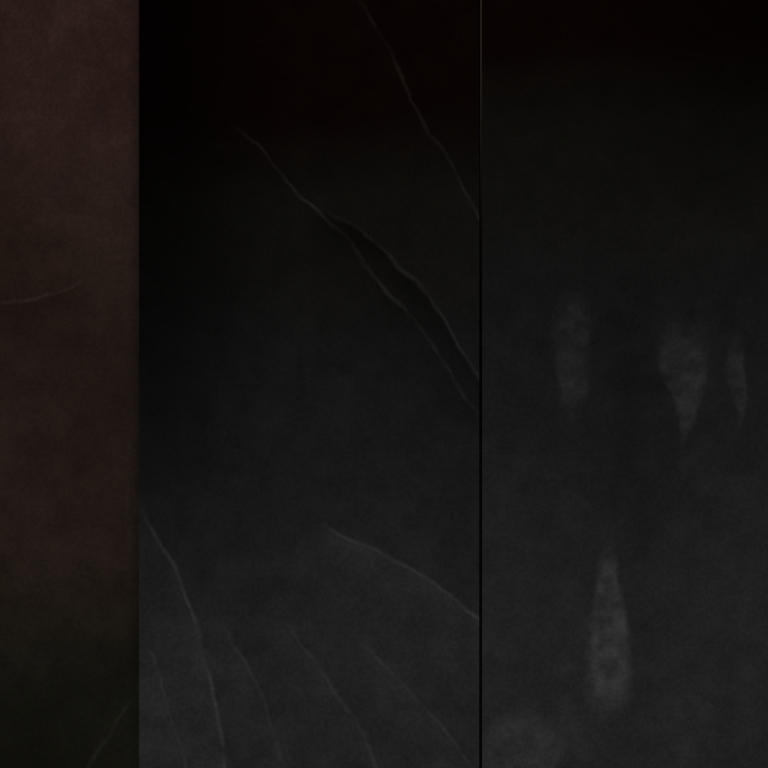
Reproduce this texture procedurally as a Shadertoy shader.

```glsl
// Dark slate cladding: one brown panel at the left and two charcoal panels,
// lit from below and split by vertical joints. Warped fractal noise gives the
// mottling; bent segments give cleft veins, tapered spots give pale scuffs.

float hash(vec2 p) {
    vec3 q = fract(p.xyx * vec3(0.1031, 0.1030, 0.0973));
    q += dot(q, q.yzx + 33.33);
    return fract((q.x + q.y) * q.z);
}

float noise(vec2 p) {
    vec2 i = floor(p), f = fract(p);
    f = f * f * (3.0 - 2.0 * f);
    return mix(mix(hash(i), hash(i + vec2(1, 0)), f.x),
               mix(hash(i + vec2(0, 1)), hash(i + vec2(1, 1)), f.x), f.y);
}

float fbm(vec2 p) {
    float sum = 0.0, amp = 0.5;
    for (int i = 0; i < 5; i++) {
        sum += amp * noise(p);
        p = mat2(1.6, 1.2, -1.2, 1.6) * p + 7.3;
        amp *= 0.5;
    }
    return sum;
}

// Broken ridge from a to b, with a pale (or dark) flake on its lower-left side.
float vein(vec2 p, vec2 a, vec2 b, float bend, float flake) {
    vec2 dir = b - a;
    float len = length(dir);
    float t = dot(p - a, dir) / (len * len);
    float h = clamp(t, 0.0, 1.0);
    float side = dot(p - a, vec2(-dir.y, dir.x)) / len - bend * 4.0 * h * (1.0 - h);
    float fade = smoothstep(-0.04, 0.12, t) * smoothstep(1.04, 0.9, t);
    float ridge = smoothstep(0.0045, 0.0, abs(side)) * (0.2 + 0.9 * noise(p * 45.0));
    float shelf = smoothstep(0.002, -0.003, side) * exp(min(side, 0.0) * 22.0);
    return fade * (0.055 * ridge + flake * shelf);
}

// Rough spot that narrows upward (taper > 0) or downward (taper < 0).
float scuff(vec2 p, vec2 center, vec2 size, float taper) {
    vec2 q = (p - center) / size;
    q.x /= max(1.0 - taper * q.y, 0.15);
    return smoothstep(1.1, 0.65, length(q)) * (0.4 + 0.9 * noise(p * 90.0));
}

void mainImage(out vec4 fragColor, in vec2 fragCoord) {
    vec2 p = fragCoord / iResolution.xy;
    float px = 1.0 / iResolution.x;
    float brownEdge = 0.181, joint = 0.626;
    float isRight = step(joint, p.x);

    // Mottling, and jagged coordinates for the clefts
    float cloud = fbm(p * vec2(6.0, 4.5) + isRight * 19.0) - 0.48;
    float fine = fbm(p * 38.0) - 0.48;
    vec2 w = p + 0.024 * (vec2(fbm(p * 13.0), fbm(p * 13.0 + 40.0)) - 0.48);

    // Charcoal panels: near-black brown above, neutral grey below
    float y = p.y + 0.10 * cloud - 0.07 * isRight;
    vec3 slate = mix(vec3(0.125, 0.125, 0.126), vec3(0.083, 0.081, 0.082), smoothstep(0.05, 0.54, y));
    slate = mix(slate, vec3(0.053, 0.050, 0.040), smoothstep(0.46, 0.78, y));
    slate = mix(slate, vec3(0.036, 0.014, 0.010), smoothstep(0.73, 0.88, y));
    float shade = smoothstep(0.40, brownEdge, p.x) * smoothstep(0.1, 0.7, p.y);
    shade += 0.6 * smoothstep(0.72, 1.0, p.x) * smoothstep(0.68, 0.95, p.y);
    slate *= 1.0 - 0.65 * shade;

    // Clefts in the middle panel
    float relief = vein(w, vec2(0.31, 0.84), vec2(0.65, 0.43), 0.01, 0.0);
    relief += vein(w, vec2(0.42, 0.73), vec2(0.65, 0.46), 0.025, -0.024);
    relief += vein(w, vec2(0.45, 1.02), vec2(0.65, 0.64), 0.01, 0.006);
    relief += vein(w, vec2(0.41, 0.32), vec2(0.66, 0.17), 0.012, 0.026);
    relief += vein(w, vec2(0.18, 0.35), vec2(0.29, -0.02), 0.025, 0.018);
    for (int i = 0; i < 4; i++) {
        float k = float(i);
        vec2 start = vec2(0.19 + 0.09 * k, 0.16 + 0.05 * hash(vec2(k, 3.0)));
        relief += 0.6 * vein(w, start, start + vec2(0.05 + 0.04 * k, -0.2), 0.01, 0.012);
    }

    // Pale scuffs in the right panel
    float pale = 0.8 * scuff(w, vec2(0.745, 0.54), vec2(0.03, 0.09), -0.3);
    pale += scuff(w, vec2(0.89, 0.50), vec2(0.026, 0.09), -0.8);
    pale += 0.7 * scuff(w, vec2(0.957, 0.50), vec2(0.013, 0.07), -0.7);
    pale += 1.3 * scuff(w, vec2(0.79, 0.18), vec2(0.031, 0.12), 0.55);
    pale += 0.7 * scuff(w, vec2(0.68, 0.03), vec2(0.06, 0.05), 0.3);
    float streak = smoothstep(0.07, 0.0, abs(w.x - 0.82)) * smoothstep(0.72, 0.5, p.y);
    relief = mix(relief, 0.045 * pale - 0.012 * streak, isRight);
    slate += relief + 0.03 * cloud * smoothstep(1.0, 0.3, p.y);

    // Brown panel, fading to olive at the foot
    vec3 brown = mix(vec3(0.078, 0.076, 0.058), vec3(0.118, 0.088, 0.070), smoothstep(0.08, 0.32, y));
    brown = mix(brown, vec3(0.160, 0.108, 0.092), smoothstep(0.5, 0.95, y));
    brown += 0.05 * cloud + 0.8 * vein(w, vec2(-0.03, 0.605), vec2(0.10, 0.63), -0.012, -0.012);
    brown += 0.6 * vein(w, vec2(0.17, 0.09), vec2(0.10, -0.02), 0.0, 0.01);
    brown *= 1.0 - 0.2 * smoothstep(0.165, brownEdge, p.x);

    vec3 color = mix(brown, slate, smoothstep(-px, px, p.x - brownEdge));
    color *= 1.0 + 0.30 * fine + 0.16 * (noise(p * 300.0) - 0.5);

    // Joint: a dark slit with a lit lip near the top
    float d = p.x - joint;
    color *= 1.0 - 0.85 * smoothstep(0.0012 + px, 0.0012, abs(d));
    float lip = smoothstep(0.0007 + px, 0.0007, abs(d - 0.0005));
    color += vec3(0.13, 0.11, 0.09) * lip * smoothstep(0.62, 1.0, p.y);
    fragColor = vec4(max(color, 0.0), 1.0);
}
```
